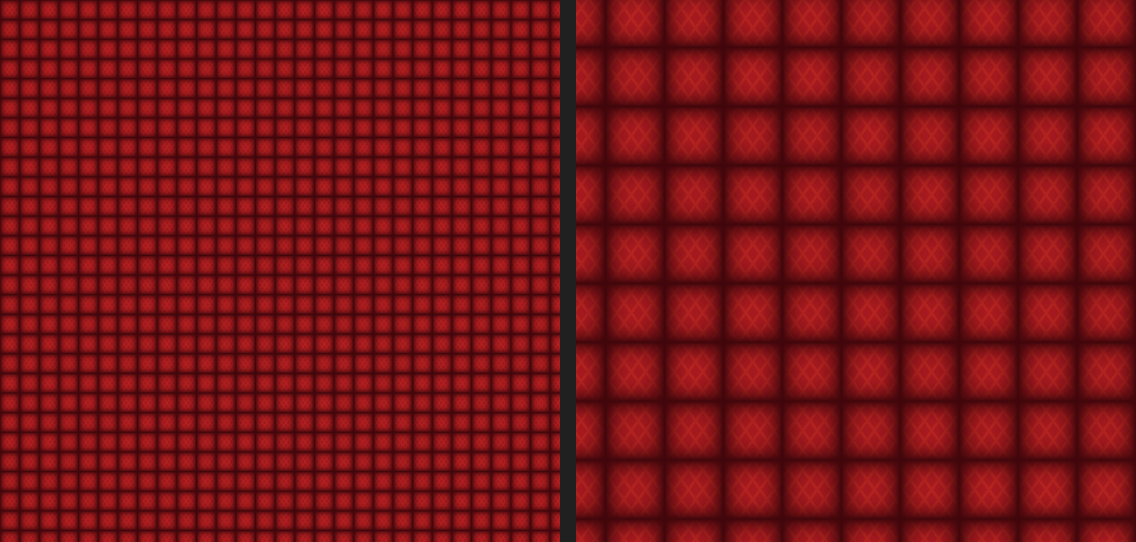
Left: the whole. Right: its middle third, enlarged.
Write a WebGL 1 fragment shader that draws this pattern.

```glsl
precision highp float;

uniform vec2 u_resolution;

#define CELLS_ACROSS 28.5
#define PAD_FALLOFF vec2(2.6, 2.8)
#define LATTICE_REPEATS vec2(4.12, 3.0)
#define LATTICE_HALF_WIDTH 0.12
#define LATTICE_STRENGTH 0.75
#define PAD_VARIATION 0.03
#define GROOVE_COLOR vec3(0.250, 0.024, 0.043)
#define PAD_COLOR vec3(0.645, 0.098, 0.118)
#define LATTICE_COLOR vec3(0.715, 0.150, 0.125)

float hash(vec2 p) {
  return fract(sin(dot(p, vec2(41.3, 289.1))) * 4375.85);
}

// Soft cushion: one at the cell centre, zero along its border
float cushion(vec2 local) {
  vec2 fromCentre = abs(local * 2.0 - 1.0);
  vec2 profile = 1.0 - pow(fromCentre, PAD_FALLOFF);
  return profile.x * profile.y;
}

// Two families of slanted threads forming tall diamonds
float diamondLattice(vec2 p, float pixel) {
  vec2 q = p * LATTICE_REPEATS;
  vec2 phase = vec2(q.x + q.y, q.x - q.y);
  vec2 threadDistance = abs(fract(phase) - 0.5);
  float blur = 0.7 * pixel * length(LATTICE_REPEATS);
  vec2 threads = 1.0 - smoothstep(LATTICE_HALF_WIDTH - blur,
                                  LATTICE_HALF_WIDTH + blur, threadDistance);
  return max(threads.x, threads.y);
}

void main() {
  // Cell coordinates, counted from the top left corner
  float pixel = CELLS_ACROSS / u_resolution.x;
  vec2 p = vec2(gl_FragCoord.x, u_resolution.y - gl_FragCoord.y) * pixel;

  float height = cushion(fract(p));
  float lattice = diamondLattice(p, pixel);

  // Woven pad surface sinking into the dark grooves
  vec3 surface = mix(PAD_COLOR, LATTICE_COLOR, lattice * LATTICE_STRENGTH);
  surface *= 1.0 + PAD_VARIATION * (hash(floor(p)) - 0.5);
  vec3 color = mix(GROOVE_COLOR, surface, height);

  gl_FragColor = vec4(color, 1.0);
}
```
